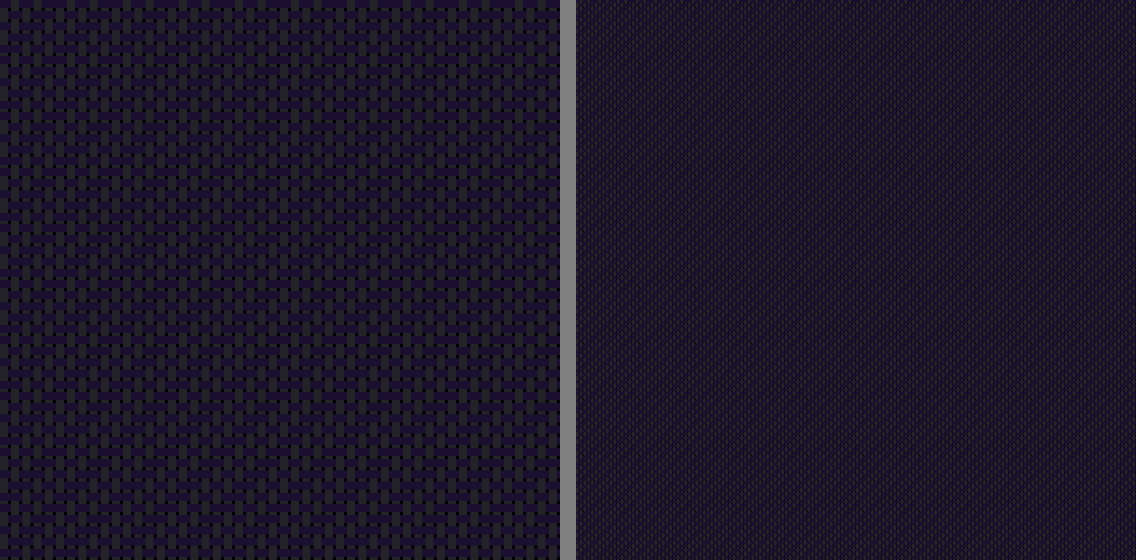
Left: one tile. Right: repeated 3 by 3.
A WebGL 1 fragment shader for this pattern:

```glsl
precision highp float;
// Dark twill weave: violet weft and charcoal warp over black gaps, repeating every five threads.

uniform vec2 u_resolution;

const float THREADS = 50.0;       // threads across and down, a multiple of REPEAT
const float REPEAT = 5.0;         // threads in one weave repeat
const float THREAD_WIDTH = 0.71;  // share of the thread pitch
const float EDGE_SOFTNESS = 0.7;  // edge blur in pixels
const vec3 WARP_COLOR = vec3(0.140, 0.133, 0.160);
const vec3 WEFT_COLOR = vec3(0.100, 0.060, 0.180);
const vec3 GAP_COLOR = vec3(0.010, 0.008, 0.014);

// Coverage of a thread centred in its cell; local runs from 0 to 1.
float threadMask(float local, float width, float blur) {
  float edge = abs(local - 0.5) - 0.5 * width;
  return clamp(0.5 - edge / blur, 0.0, 1.0);
}

// 1 where the warp passes over the weft: two of five, stepping back one column per row.
float warpIsOver(vec2 cell, float repeat) {
  float phase = mod(cell.x + cell.y + 0.5, repeat);
  float first = step(1.0, phase) * step(phase, 2.0);
  float second = step(3.0, phase) * step(phase, 4.0);
  return first + second;
}

// Lay one thread over another above the gap.
vec3 stack(vec3 gap, vec3 under, float underMask, vec3 over, float overMask) {
  return mix(mix(gap, under, underMask), over, overMask);
}

void main() {
  vec2 uv = gl_FragCoord.xy / u_resolution;
  vec2 blur = EDGE_SOFTNESS * THREADS / u_resolution;

  // Rows count downward; the shift puts the first thread against the top left.
  vec2 grid = vec2(uv.x, 1.0 - uv.y) * THREADS + 0.5 * (1.0 - THREAD_WIDTH);
  vec2 cell = floor(grid);
  vec2 local = fract(grid);

  float warp = threadMask(local.x, THREAD_WIDTH, blur.x);
  float weft = threadMask(local.y, THREAD_WIDTH, blur.y);

  vec3 warpOnTop = stack(GAP_COLOR, WEFT_COLOR, weft, WARP_COLOR, warp);
  vec3 weftOnTop = stack(GAP_COLOR, WARP_COLOR, warp, WEFT_COLOR, weft);
  vec3 color = mix(weftOnTop, warpOnTop, warpIsOver(cell, REPEAT));

  gl_FragColor = vec4(color, 1.0);
}
```
